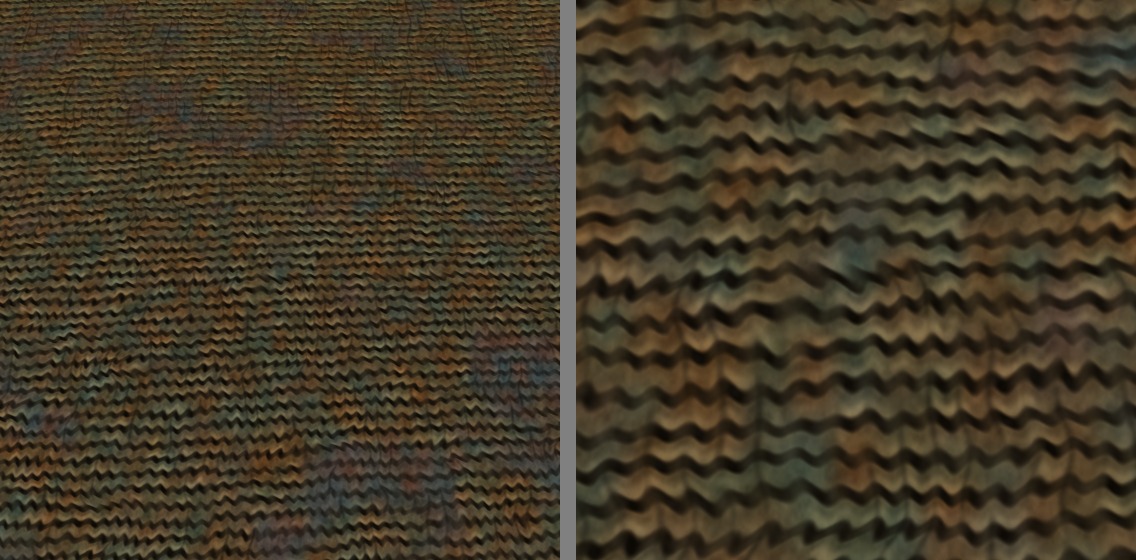
Left: the whole. Right: its middle third, enlarged.
Give the GLSL for this texture, as a three.js fragment shader.

```glsl
// Ribbed knit cloth receding upward: about 52 wavy rows of small stitches.
// Perspective maps the canvas to stitch and row counts; cosine ridges shade
// the rows, and layered value noise varies the yarn, the gaps and the tints.
varying vec2 vUv;

const float TAU = 6.2831853;

float hash(vec2 p) {
  vec3 q = fract(vec3(p.xyx) * 0.1031);
  q += dot(q, q.yzx + 33.33);
  return fract((q.x + q.y) * q.z);
}

float noise(vec2 p) {
  vec2 i = floor(p), f = fract(p);
  f = f * f * (3.0 - 2.0 * f);
  return mix(mix(hash(i), hash(i + vec2(1.0, 0.0)), f.x),
             mix(hash(i + vec2(0.0, 1.0)), hash(i + 1.0), f.x), f.y);
}

float layeredNoise(vec2 p) {
  float sum = 0.0, weight = 0.5;
  for (int i = 0; i < 3; i++) {
    sum += weight * noise(p);
    p = p * 2.03 + 17.0;
    weight *= 0.5;
  }
  return sum / 0.875;
}

// Perspective: x counts stitches, y counts rows
vec2 clothPosition(vec2 uv) {
  float height = uv.y - 0.03 * (uv.x - 0.5) + 0.006 * sin(uv.x * 5.0 + uv.y * 4.0);
  float nearness = mix(4.9, 3.0, height);
  return vec2((uv.x - 0.5) * 200.0, 404.0) / nearness;
}

void main() {
  vec2 cloth = clothPosition(vUv);
  float far = smoothstep(0.35, 1.0, vUv.y);

  // Uneven yarn and scalloped stitches bend each row
  float drift = 1.3 * noise(cloth * vec2(0.22, 0.7));
  float stitchPhase = TAU * (cloth.x + drift);
  float row = cloth.y + 0.45 * (noise(cloth * vec2(0.5, 0.6) + 40.0) - 0.5);
  row += 0.12 * sin(stitchPhase) * mix(1.0, 0.6, far);
  row += 0.16 * (noise(cloth * vec2(1.7, 1.1) + 9.0) - 0.5);

  // Ridge profile, with a bright lip just above each dark gap
  float across = fract(row);
  float ridge = 0.5 + 0.5 * cos(TAU * (across - 0.62));
  float lip = pow(0.5 + 0.5 * cos(TAU * (across - 0.48)), 3.0);

  // Wear: worn patches, broken gaps and fibre grain
  float patches = layeredNoise(cloth * vec2(0.16, 0.24) + 70.0);
  float stitchTone = noise(cloth * vec2(1.1, 1.0) + 25.0);
  float fibre = layeredNoise(cloth * vec2(2.6, 2.2) + 5.0);
  float worn = smoothstep(0.48, 0.72, patches);
  float gap = 1.0 - smoothstep(0.02, 0.62, ridge);
  gap *= 0.78 + 0.22 * sin(stitchPhase + 1.2);
  gap *= mix(0.7, 1.15, stitchTone) * (1.0 - 0.35 * worn) * (1.0 - 0.25 * far);

  // Yarn: olive brown with greyer worn patches
  vec3 yarn = mix(vec3(0.31, 0.27, 0.185), vec3(0.275, 0.245, 0.22), worn);
  yarn *= 0.72 + 0.56 * fibre;
  yarn += vec3(0.16, 0.145, 0.105) * lip * smoothstep(0.25, 0.85, stitchTone)
        * (1.0 - 0.5 * worn) * (1.0 - 0.3 * far);

  // Flecks of rust, green and blue, strongest close by
  float warm = noise(cloth * vec2(0.8, 0.9) + 110.0) - 0.5;
  float cool = noise(cloth * vec2(0.7, 0.8) + 160.0) - 0.5;
  yarn += (vec3(0.10, -0.03, -0.06) * warm + vec3(-0.05, 0.03, 0.08) * cool)
        * mix(1.0, 0.7, far);

  // Thin upright creases between stitches
  float crease = pow(0.5 + 0.5 * cos(stitchPhase + 2.0), 6.0);
  crease *= smoothstep(0.45, 0.8, noise(cloth * vec2(1.0, 0.55) + 210.0));
  yarn *= 1.0 - 0.3 * crease;

  vec3 color = mix(yarn, vec3(0.06, 0.045, 0.025), clamp(gap, 0.0, 1.0));
  color += 0.035 * (noise(vUv * 210.0) - 0.5);
  color = mix(color, color * vec3(1.05, 1.0, 0.88), far);
  gl_FragColor = vec4(clamp(color, 0.0, 1.0), 1.0);
}
```
